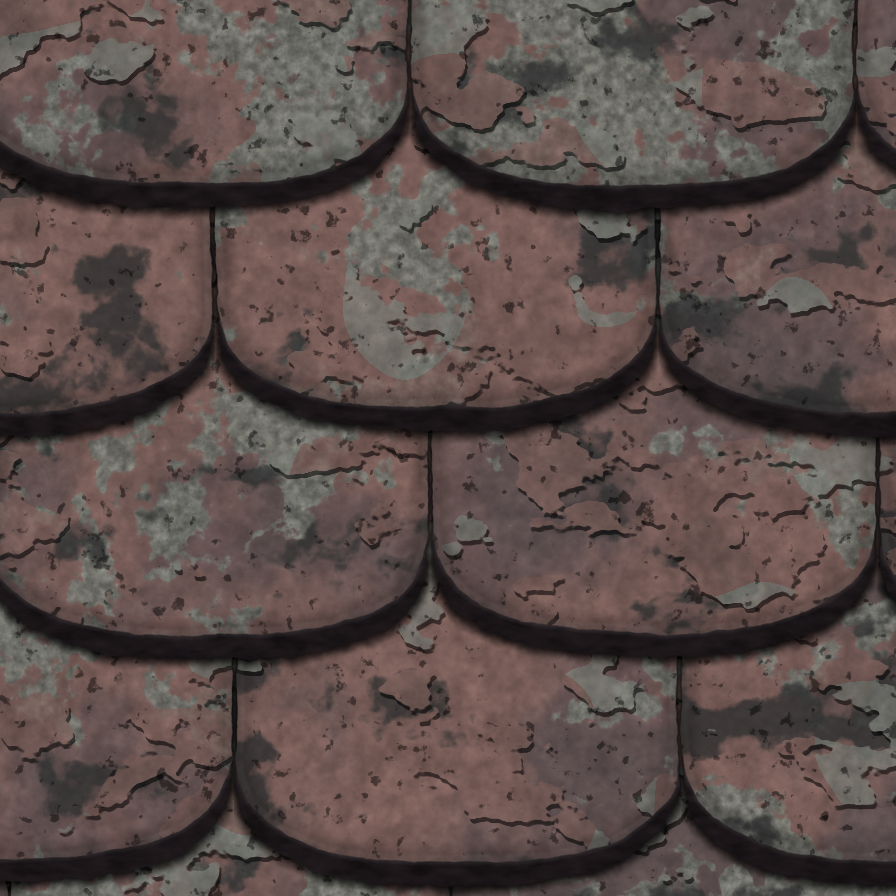
Give the GLSL for this texture, as a Shadertoy shader.

```glsl
const vec2 PITCH = vec2(0.497, 0.252);      // tile spacing across and down
const float FIRST_ROW = 0.013;              // lower edge of the bottom row
const float FIRST_SEAM = 0.263;             // seam position in the bottom row
const float ROW_DRIFT = -0.012;             // sideways creep per row
const float ROW_STAGGER = 0.230;            // shift of every second row
const float GAP = 0.0028;                   // half width of a seam
const float CURVE_HEIGHT = 0.125;           // height of the rounded end
const float CURVE_POWER = 2.5;              // squareness of the rounded end
const float THICKNESS = 0.026;              // visible front edge
const float SHADOW_WIDTH = 0.015;
const float WOBBLE = 0.006;                 // unevenness of the outline
const vec3 BROWN = vec3(0.36, 0.305, 0.305);
const vec3 CLAY = vec3(0.475, 0.365, 0.345);
const vec3 LICHEN = vec3(0.43, 0.44, 0.415);
const vec3 STAIN = vec3(0.18, 0.185, 0.185);
const vec3 FRONT = vec3(0.10, 0.08, 0.09);

float hash(vec2 p) {
    vec3 a = fract(p.xyx * 0.1031);
    a += dot(a, a.yzx + 33.33);
    return fract((a.x + a.y) * a.z);
}

float noise(vec2 p) {
    vec2 i = floor(p), f = fract(p);
    f = f * f * (3.0 - 2.0 * f);
    return mix(mix(hash(i), hash(i + vec2(1, 0)), f.x),
               mix(hash(i + vec2(0, 1)), hash(i + vec2(1, 1)), f.x), f.y);
}

float fbm(vec2 p) {
    float sum = 0.0, amp = 0.5;
    for (int i = 0; i < 5; i++) {
        sum += amp * noise(p);
        p = mat2(1.6, 1.2, -1.2, 1.6) * p + 7.3;
        amp *= 0.5;
    }
    return sum / 0.97;
}

// Approximate distance to a tile; q is measured from its centre line and lower edge
float tileDistance(vec2 q) {
    vec2 size = vec2(0.5 * PITCH.x - GAP, CURVE_HEIGHT);
    vec2 s = vec2(abs(q.x), max(CURVE_HEIGHT - q.y, 0.0)) / size;
    vec2 power = pow(s, vec2(CURVE_POWER));
    float r = max(pow(power.x + power.y, 1.0 / CURVE_POWER), 0.01);
    vec2 slope = pow(s / r, vec2(CURVE_POWER - 1.0)) / size;
    return (r - 1.0) / max(length(slope), 1.0);
}

float flake(vec2 q) {
    return smoothstep(0.615, 0.63, fbm(q * vec2(10.0, 15.0) + 5.0));
}

// Weathered clay with lichen, stains and peeling flakes
vec3 tileFace(vec2 p, vec2 id) {
    float tone = hash(id + 11.0), growth = hash(id + 47.0);
    vec2 q = p + 9.0 * vec2(hash(id + 3.0), hash(id + 29.0));
    vec2 warp = vec2(fbm(q * 9.0), fbm(q * 9.0 + 40.0)) - 0.5;
    float fine = fbm(q * 55.0), grain = fbm(q * 130.0 + 13.0);

    float warmth = fbm(q * 6.0 + warp + 20.0) + 0.22 * (tone - 0.5);
    vec3 col = mix(BROWN, CLAY, smoothstep(0.32, 0.66, warmth));
    col *= 0.82 + 0.36 * fine;

    float cover = fbm(q * 7.5 + 2.2 * warp) + 0.32 * (fine - 0.5);
    float level = mix(0.47, 0.64, growth);
    float lichen = smoothstep(level, level + 0.06, cover);
    vec3 crust = LICHEN * (0.72 + 0.56 * grain);
    col = mix(col, crust, 0.9 * lichen);

    float stain = fbm(q * vec2(8.0, 13.0) + warp + 70.0) + 0.3 * (fine - 0.5);
    col = mix(col, STAIN, 0.8 * smoothstep(0.58, 0.72, stain));

    float chip = flake(q);
    float chipShade = max(flake(q + vec2(-0.002, 0.005)) - chip, 0.0);
    vec3 chipColor = mix(CLAY, LICHEN * 1.08, step(0.6, noise(q * 9.0 + 90.0)));
    col = mix(col, chipColor * (0.8 + 0.35 * fine), 0.75 * chip);
    col *= 1.0 - 0.55 * chipShade;

    float pits = smoothstep(0.68, 0.78, fbm(q * 75.0 + 31.0));
    return col * (1.0 - 0.45 * pits) * (0.9 + 0.2 * grain);
}

void mainImage(out vec4 fragColor, in vec2 fragCoord) {
    vec2 p = fragCoord / iResolution.y;
    float px = 1.0 / iResolution.y;
    float baseRow = floor((p.y - FIRST_ROW) / PITCH.y);
    float rough = fbm(p * 65.0 + 17.0) - 0.5;
    vec2 bent = p + WOBBLE * (vec2(noise(p * 16.0), noise(p * 16.0 + 50.0)) - 0.5);
    vec3 col = FRONT;

    // Paint from the lowest layer up: each row overlaps the one beneath it
    for (int j = -1; j <= 1; j++) {
        float row = baseRow + float(j);
        float seam = FIRST_SEAM + ROW_DRIFT * row + ROW_STAGGER * mod(row, 2.0);
        float across = (bent.x - seam) / PITCH.x;
        vec2 id = vec2(floor(across), row) + 20.0;
        float lift = 0.007 * (hash(id + 71.0) - 0.5);
        vec2 q = vec2((fract(across) - 0.5) * PITCH.x,
                      bent.y - FIRST_ROW - row * PITCH.y - lift);

        float body = tileDistance(q) + 0.007 * rough;
        float face = tileDistance(q - vec2(0.0, THICKNESS)) + 0.004 * rough;

        // Shadow, broken front edge, then the face with its worn lip
        col *= mix(0.2, 1.0, smoothstep(-0.002, SHADOW_WIDTH, body));
        vec3 front = FRONT * (0.55 + 0.9 * fbm(p * vec2(45.0, 110.0)));
        front += 0.06 * (1.0 - smoothstep(0.0, 0.006, face));
        col = mix(col, front, 1.0 - smoothstep(-px, px, body));

        vec3 top = tileFace(p, id);
        top *= mix(0.72, 1.0, smoothstep(0.0, 0.028, -face));
        top += 0.07 * smoothstep(0.007, 0.002, abs(face + 0.003)) * (0.5 + rough);
        col = mix(col, top, 1.0 - smoothstep(-px, px, face));
    }
    fragColor = vec4(clamp(col, 0.0, 1.0), 1.0);
}
```
